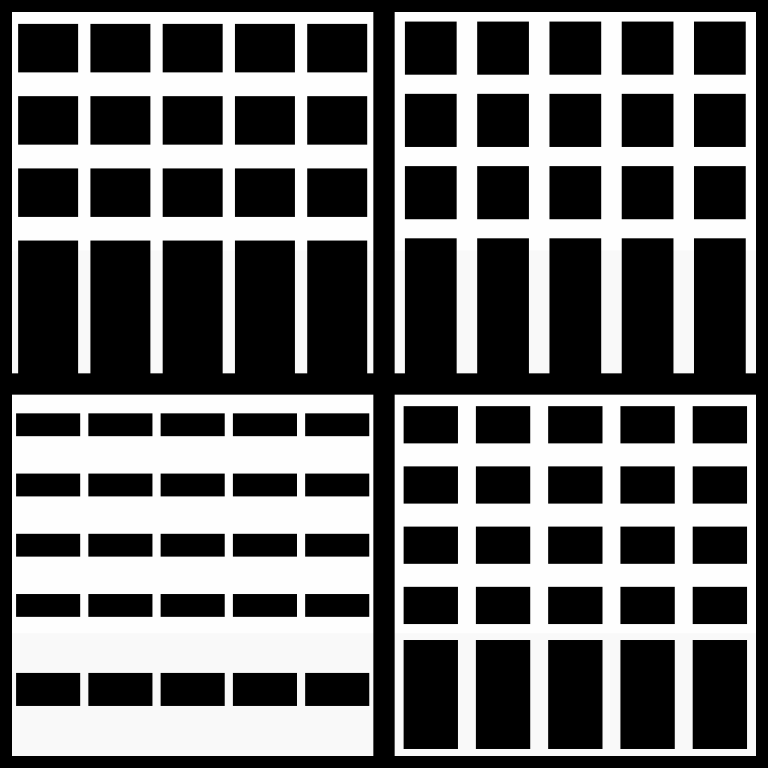
Give the GLSL for this pattern, as a three.js fragment shader.

```glsl
#define MARGIN 0.015625
#define PANEL 0.4705
#define COLUMNS 5.0
#define GROUND_FLOORS 2.0
#define BASE_HEIGHT 0.34
#define WALL vec3(0.996)
#define BASE vec3(0.977)
#define OPENING vec3(0.0)

varying vec2 vUv;

// Antialiased coverage of a box, all lengths in panel units
float box(vec2 p, vec2 halfSize, float px) {
  vec2 c = clamp((halfSize - abs(p)) / px + 0.5, 0.0, 1.0);
  return c.x * c.y;
}

void main() {
  // Two by two facades inside a black frame
  vec2 side = step(0.5, vUv);
  vec2 p = (vUv - mix(vec2(MARGIN), vec2(1.0 - MARGIN - PANEL), side)) / PANEL;
  float px = max(fwidth(vUv.x), 1e-5) / PANEL;
  bool right = side.x > 0.5;
  bool upper = side.y > 0.5;

  // Window size as a share of its cell, door bottom and top in panel heights
  vec2 window = upper ? (right ? vec2(0.716, 0.735) : vec2(0.830, 0.671))
                      : (right ? vec2(0.752, 0.618) : vec2(0.887, 0.379));
  vec2 door = upper ? (right ? vec2(-0.1, 0.3737) : vec2(-0.1, 0.3675))
                    : (right ? vec2(0.0194, 0.3210) : vec2(0.1385, 0.2299));
  float floors = upper ? 5.0 : 6.0;

  // Upper floors of windows
  vec2 grid = vec2(COLUMNS, floors);
  vec2 cell = (fract(p * grid) - 0.5) / grid;
  float openings = box(cell, 0.5 * window / grid, px)
                 * step(GROUND_FLOORS / floors, p.y);

  // Ground floor doors share the window columns
  vec2 doorPos = vec2(cell.x, p.y - 0.5 * (door.x + door.y));
  vec2 doorHalf = 0.5 * vec2(window.x / COLUMNS, door.y - door.x);
  openings = max(openings, box(doorPos, doorHalf, px));

  // Wall with a slightly darker base
  float aboveBase = clamp((p.y - BASE_HEIGHT) / px + 0.5, 0.0, 1.0);
  vec3 wall = mix(BASE, WALL, aboveBase);
  float facade = box(p - 0.5, vec2(0.5), px);
  gl_FragColor = vec4(mix(OPENING, wall, facade * (1.0 - openings)), 1.0);
}
```
